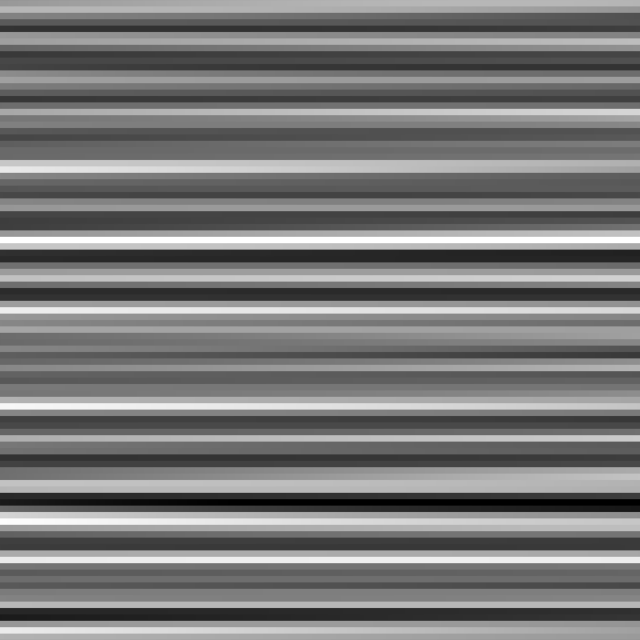
Give the GLSL for this texture, as a Shadertoy shader.

```glsl
// Horizontal grey streaks, like brushed metal seen through thin flat rows.
// A wave up the canvas with uneven spacing and strength sets the bands, finer
// noise varies the rows, and both drift slowly from left to right.

#define ROWS 100.0         // flat rows over the canvas height
#define BANDS 16.0         // light bands over the canvas height
#define BAND_STRENGTH 0.235
#define BAND_JITTER 0.8    // unevenness of the band spacing
#define BAND_VARIETY 1.5   // unevenness of the band strength
#define FINE_CELLS 46.0    // noise cells of the fine streaks
#define FINE_STRENGTH 0.68
#define DRIFT 1.1          // largest turn of a slope across the width, radians
#define MID_GREY 0.453
#define HIGHLIGHT 0.3      // lifts the bright tail, compresses the darks
#define EDGE_SOFTNESS 0.11 // half width of a row edge, in rows

const float TAU = 6.2831853;

// Integer hash, returns 0..1
float hash(uint n) {
    n = n * 747796405u + 2891336453u;
    n = ((n >> ((n >> 28u) + 4u)) ^ n) * 277803737u;
    n = (n >> 22u) ^ n;
    return float(n >> 8u) / 16777216.0;
}

// Slope of one noise node, turning slowly along x
float nodeSlope(float node, float x, uint seed) {
    uint id = uint(node + 8.0) * 2u + seed;
    float phase = TAU * hash(id);
    float turn = DRIFT * (2.0 * hash(id + 1u) - 1.0);
    return cos(phase + turn * x);
}

// Gradient noise along y with slopes that depend on x
float streakNoise(float x, float y, uint seed) {
    float node = floor(y);
    float f = y - node;
    float fade = f * f * f * (f * (f * 6.0 - 15.0) + 10.0);
    float below = nodeSlope(node, x, seed) * f;
    float above = nodeSlope(node + 1.0, x, seed) * (f - 1.0);
    return mix(below, above, fade);
}

// Broad light and dark bands, unevenly spaced
float bandWave(float x, float y) {
    float jitter = BAND_JITTER * streakNoise(x, y * BANDS * 0.7 + 0.37, 1000u);
    float variety = BAND_VARIETY * streakNoise(x, y * BANDS * 0.6 + 0.53, 3000u);
    return BAND_STRENGTH * (1.0 + variety) * cos(TAU * (BANDS * y + jitter));
}

// Grey level of one whole row at position x
float rowGrey(float row, float x) {
    float y = (row + 0.5) / ROWS;
    float n = bandWave(x, y);
    n += FINE_STRENGTH * streakNoise(x, y * FINE_CELLS + 0.71, 5000u);
    return clamp(MID_GREY + n + HIGHLIGHT * n * n, 0.0, 1.0);
}

void mainImage(out vec4 fragColor, in vec2 fragCoord) {
    vec2 uv = fragCoord / iResolution.xy;

    // Blend the two nearest rows across their shared edge
    float position = uv.y * ROWS - 0.5;
    float row = floor(position);
    float pixel = ROWS / iResolution.y;
    float softness = min(max(EDGE_SOFTNESS, 0.5 * pixel), 0.5);
    float blend = smoothstep(0.5 - softness, 0.5 + softness, position - row);

    float grey = mix(rowGrey(row, uv.x), rowGrey(row + 1.0, uv.x), blend);
    fragColor = vec4(vec3(grey), 1.0);
}
```
